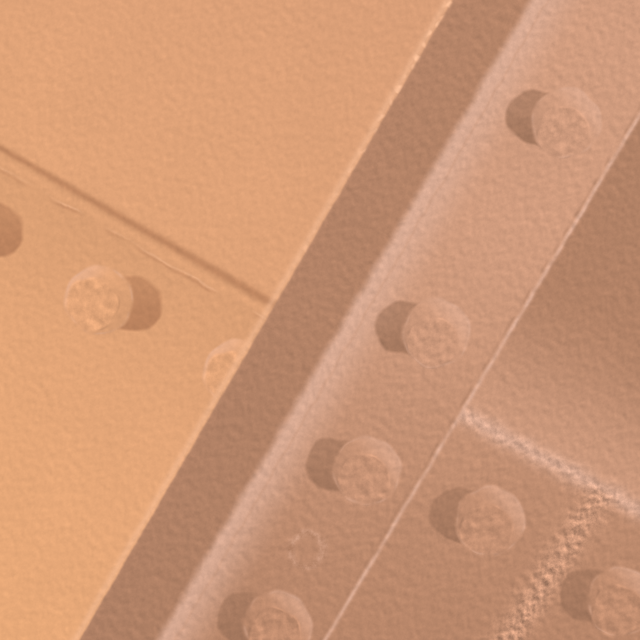
Reproduce this texture procedurally as a WebGL 2 fragment shader.

```glsl
#version 300 es
precision highp float;
uniform vec2 u_resolution;
out vec4 fragColor;

const vec3 ORANGE = vec3(0.885, 0.645, 0.472);
const vec3 UMBER = vec3(0.70, 0.51, 0.40);
const vec3 CLAY = vec3(0.78, 0.583, 0.472);
const vec3 PALE = vec3(0.86, 0.68, 0.59);
const vec3 PEACH = vec3(0.96, 0.74, 0.59);
const vec3 SEAM = vec3(0.72, 0.50, 0.36);

vec2 hashGradient(vec2 cell) {
  vec2 q = vec2(dot(cell, vec2(127.1, 311.7)), dot(cell, vec2(269.5, 183.3)));
  return fract(sin(q) * 43758.5) * 2.0 - 1.0;
}

float gradientNoise(vec2 p) {
  vec2 i = floor(p), f = fract(p);
  vec2 w = f * f * f * (f * (f * 6.0 - 15.0) + 10.0);
  vec2 e = vec2(1.0, 0.0);
  float a = dot(hashGradient(i), f);
  float b = dot(hashGradient(i + e.xy), f - e.xy);
  float c = dot(hashGradient(i + e.yx), f - e.yx);
  float d = dot(hashGradient(i + e.xx), f - e.xx);
  return mix(mix(a, b, w.x), mix(c, d, w.x), w.y);
}

float fbm(vec2 p) {
  float sum = 0.0, amp = 0.5;
  for (int i = 0; i < 4; i++) {
    sum += amp * gradientNoise(p);
    p = mat2(1.6, 1.2, -1.2, 1.6) * p;
    amp *= 0.5;
  }
  return sum;
}

// Slope of a bumpy surface towards the light
float relief(vec2 p, vec2 toLight) { return fbm(p) - fbm(p + toLight); }

// Signed distance to the line through a with direction dir, positive on its right
float lineSide(vec2 p, vec2 a, vec2 dir) {
  return dot(p - a, normalize(vec2(dir.y, -dir.x)));
}

float capsule(vec2 p, vec2 b, float r) {
  return length(p - b * clamp(dot(p, b) / dot(b, b), 0.0, 1.0)) - r;
}

float fill(float d, float soft) { return 1.0 - smoothstep(-soft, soft, d); }

float ridge(float d, float width) { return exp(-d * d / (width * width)); }

// Shadow, rounded body and flat face of one painted bolt
vec3 bolt(vec3 col, vec2 p, vec2 shadow, vec2 face, vec3 base, vec3 shade, float aa) {
  float rough = 0.007 * gradientNoise(p * 32.0 + base.xy * 90.0);
  float r = length(p) + rough;
  float light = dot(p, normalize(vec2(-shadow.x, 0.045))) / 0.055;
  float depth = 0.65 + 0.25 * smoothstep(0.03, -0.03, p.y);
  col = mix(col, shade, depth * fill(capsule(p, shadow, 0.041) + rough, aa + 0.002));
  vec3 body = mix(base * (1.0 + 0.07 * light), PALE, 0.4 * smoothstep(0.1, 0.9, light));
  col = mix(col, body, fill(r - 0.054, aa + 0.002));
  float f = length(p - face) + rough;
  float bumps = relief(p * 50.0 + base.xy * 70.0, vec2(0.25, 0.35));
  col = mix(col, base * (1.0 + 0.25 * bumps), fill(f - 0.041, aa + 0.002));
  float broken = smoothstep(-0.2, 0.35, gradientNoise(p * 45.0 + base.xy * 50.0));
  float rim = ridge(f - 0.041, 0.0022) * fill(r - 0.054, aa) * broken;
  col = mix(col, base * (1.0 + 0.17 * clamp(light * 2.0, -1.0, 1.0)), rim * 0.8);
  return mix(col, PALE, 0.35 * broken * ridge(r - 0.052, 0.002));
}

// Sunlit sheet with its stepped seam and bolts
vec3 leftSheet(vec2 p, float wobble, float aa) {
  vec3 col = ORANGE + vec3(0.035, 0.025, 0.0) * (0.8 - p.y - p.x);
  float s = -lineSide(p, vec2(0.0, 0.776), vec2(1.0, -0.572)) + 0.3 * wobble;
  col = mix(col, col * vec3(0.965, 0.965, 0.96), fill(s, 0.004) * smoothstep(-0.3, 0.0, s));
  float worn = smoothstep(-0.2, 0.3, gradientNoise(p * 24.0));
  col = mix(col, SEAM, 0.75 * ridge(s + 0.006, 0.005 + 0.006 * p.x));
  col = mix(col, ORANGE * 1.03, 0.5 * ridge(s + 0.022, 0.006));
  col = mix(col, SEAM, 0.45 * worn * ridge(s + 0.036 + 0.6 * wobble, 0.003));
  col = mix(col, PEACH, 0.35 * worn * ridge(s + 0.032 + 0.6 * wobble, 0.002));
  for (int i = 0; i < 3; i++) {
    vec2 c = vec2(-0.062, 0.645) + vec2(0.217, -0.115) * float(i);
    col = bolt(col, p - c, vec2(0.058, -0.006), vec2(-0.011, -0.006), ORANGE, SEAM, aa);
  }
  return col;
}

// Shaded flange, its right-hand plates and the welds between them
vec3 rightPlates(vec2 p, float wobble, float bumps, float aa) {
  vec3 col = mix(UMBER * 1.03, CLAY * 1.05, smoothstep(-0.05, 0.7, p.y));
  float k = lineSide(p, vec2(0.508, 0.0), vec2(0.6, 1.0)) + 0.4 * wobble;
  float weld = -lineSide(p, vec2(0.736, 0.345), vec2(1.0, -0.54)) + 1.5 * wobble;
  vec3 panel = mix(UMBER, CLAY * 1.03, smoothstep(0.26, 0.0, weld));
  col = mix(col, panel, fill(-k, aa + 0.002) * fill(-weld, 0.008));
  float onRight = fill(-k, 0.004);
  col = mix(col, PALE * (1.0 + 0.3 * bumps), 0.8 * onRight * ridge(weld, 0.015));
  float scar = lineSide(p, vec2(0.795, 0.0), vec2(0.129, 0.206)) + 2.5 * wobble;
  float scarMask = onRight * fill(weld, 0.01) * ridge(scar, 0.024);
  col = mix(col, CLAY * (1.02 + 0.7 * bumps), 0.75 * scarMask);
  float worn = smoothstep(-0.3, 0.3, gradientNoise(p * 38.0));
  col = mix(col, UMBER * 0.95, 0.5 * worn * ridge(k + 0.006, 0.003));
  return mix(col, PALE * 1.02, (0.45 + 0.45 * worn) * ridge(k, 0.0035));
}

void main() {
  vec2 p = gl_FragCoord.xy / u_resolution;
  float aa = 1.0 / min(u_resolution.x, u_resolution.y);
  float wobble = 0.009 * fbm(p * 28.0);
  float bumps = relief(p * 75.0, vec2(0.3, 0.4));
  float edge = lineSide(p, vec2(0.124, 0.0), vec2(0.583, 1.0)) + 0.35 * wobble;
  vec3 col = rightPlates(p, wobble, bumps, aa);
  // Pale fillet beside the dark flange
  float fillet = edge - 0.106 + 0.5 * wobble;
  col = mix(col, PALE, 0.92 * fill(fillet - 0.042, 0.045));
  col = mix(col, CLAY, 0.3 * ridge(fillet - 0.024 + 0.1 * wobble, 0.0025));
  col = mix(col, UMBER * (0.98 + 0.04 * p.y), fill(fillet, 0.009));
  // Bolts on the shaded side
  vec2 centers[6] = vec2[6](vec2(0.885, 0.808), vec2(0.681, 0.479), vec2(0.573, 0.264),
    vec2(0.766, 0.186), vec2(0.434, 0.023), vec2(0.970, 0.060));
  for (int i = 0; i < 6; i++) {
    vec2 c = centers[i];
    vec3 base = mix(UMBER * 1.07, CLAY * 1.04, smoothstep(-0.1, 0.7, c.y));
    col = bolt(col, p - c, vec2(-0.054, 0.01), vec2(-0.006, -0.014), base, UMBER * 0.9, aa);
  }
  float nub = length(p - vec2(0.479, 0.141)) + 2.0 * wobble;
  col = mix(col, PALE, (0.2 + bumps) * ridge(nub - 0.025, 0.005));
  // Sheet in front, with its worn bright lip
  col = mix(col, leftSheet(p, wobble, aa), fill(edge, aa + 0.001));
  float chips = smoothstep(0.0, 0.3, gradientNoise(p * 70.0)) * smoothstep(0.4, 1.0, p.y);
  col = mix(col, PEACH, 0.5 * ridge(edge + 0.006, 0.006));
  col = mix(col, PEACH * 1.04, chips * ridge(edge + 0.003, 0.004));
  // Paint grain
  float grain = 0.10 * bumps * (0.7 + 0.6 * fill(-edge, 0.01)) + 0.06 * fbm(p * 130.0);
  fragColor = vec4(col * (1.0 + grain + 0.03 * fbm(p * vec2(9.0, 7.0))), 1.0);
}
```
